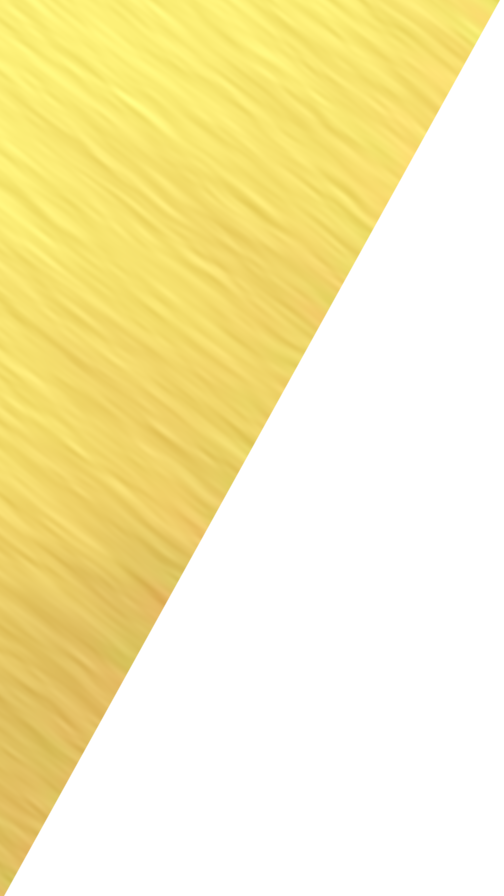
Give the GLSL for this background, as a Shadertoy shader.

```glsl
// Brushed gold foil triangle with diagonal grain beside a plain white field.

// Layout, in units of the canvas height
const vec2 EDGE_BOTTOM = vec2(0.0045, 0.0);
const vec2 EDGE_TOP = vec2(0.5580, 1.0);
const vec2 GRAIN_DIR = vec2(0.79, -0.613);

// Foil tones, from lit to shaded
const vec3 GOLD_LIGHT = vec3(0.990, 0.940, 0.465);
const vec3 GOLD_WARM = vec3(0.962, 0.880, 0.430);
const vec3 GOLD_DEEP = vec3(0.938, 0.825, 0.408);
const vec3 GOLD_SHADE = vec3(0.875, 0.750, 0.375);
const vec3 PAPER = vec3(1.0);

// Strengths of the surface detail
const float SHEEN = 0.17;
const float GRAIN = 0.065;
const float FINE_GRAIN = 0.035;
const float EDGE_TINT = 0.13;

float hash(vec2 p) {
    vec3 q = fract(p.xyx * 0.1031);
    q += dot(q, q.yzx + 33.33);
    return fract((q.x + q.y) * q.z);
}

float noise(vec2 p) {
    vec2 cell = floor(p);
    vec2 f = fract(p);
    f = f * f * (3.0 - 2.0 * f);
    float low = mix(hash(cell), hash(cell + vec2(1, 0)), f.x);
    float high = mix(hash(cell + vec2(0, 1)), hash(cell + vec2(1, 1)), f.x);
    return mix(low, high, f.y);
}

// Signed distance to the slanted edge, positive on the foil
float foilDistance(vec2 p) {
    vec2 dir = normalize(EDGE_TOP - EDGE_BOTTOM);
    return dot(p - EDGE_BOTTOM, vec2(-dir.y, dir.x));
}

// Blend through the foil tones as the light falls off
vec3 goldRamp(float shade) {
    vec3 c = mix(GOLD_LIGHT, GOLD_WARM, smoothstep(0.10, 0.42, shade));
    c = mix(c, GOLD_DEEP, smoothstep(0.38, 0.62, shade));
    return mix(c, GOLD_SHADE, smoothstep(0.58, 0.84, shade));
}

// Embossed streaks: slope of noise stretched along the grain
float streaks(vec2 g, vec2 scale) {
    vec2 q = g * scale + 40.0;
    q.y += 0.8 * noise(g * 22.0 + 70.0);
    return noise(q + vec2(0.0, 0.45)) - noise(q - vec2(0.0, 0.45));
}

vec3 foil(vec2 p, float edge) {
    vec2 g = vec2(dot(p, GRAIN_DIR), dot(p, vec2(-GRAIN_DIR.y, GRAIN_DIR.x)));

    // Broad light falling from the upper left, broken by soft bands
    float shade = 1.0 - p.y + 0.62 * p.x;
    shade += SHEEN * (noise(g * vec2(3.0, 11.0) + 20.0) - 0.5);
    shade += 0.4 * SHEEN * (noise(g * vec2(7.0, 38.0) + 60.0) - 0.5);
    vec3 color = goldRamp(shade);

    // Brushed relief
    float relief = GRAIN * streaks(g, vec2(12.0, 105.0));
    relief += FINE_GRAIN * streaks(g + 3.0, vec2(34.0, 190.0));
    color += relief * vec3(0.75, 0.95, 1.1);

    // Faint pink and green stains close to the slanted edge
    float stain = noise(g * vec2(16.0, 48.0) + 90.0) - 0.5;
    float nearEdge = exp(-max(edge, 0.0) * 24.0);
    color += EDGE_TINT * nearEdge * stain * vec3(-0.55, 0.35, -0.30);
    return color;
}

void mainImage(out vec4 fragColor, in vec2 fragCoord) {
    vec2 p = fragCoord / iResolution.y;
    float edge = foilDistance(p);
    float softness = 0.9 / iResolution.y;
    float mask = smoothstep(-softness, softness, edge);
    vec3 color = mix(PAPER, foil(p, edge), mask);
    fragColor = vec4(clamp(color, 0.0, 1.0), 1.0);
}
```
